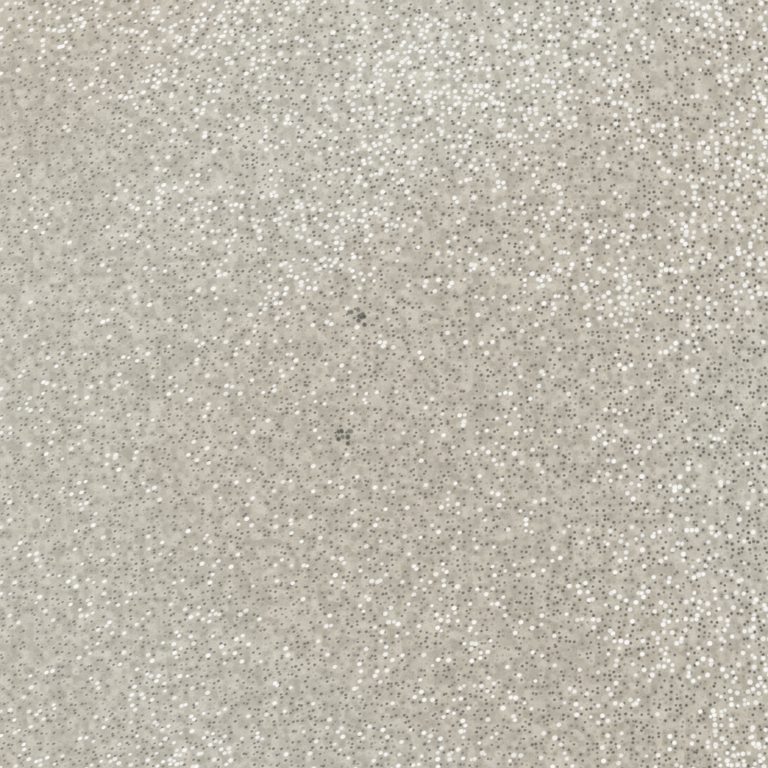
This texture is drawn by a Shadertoy shader. Its source:

```glsl
vec3 hash3(vec2 p) {
    vec3 q = fract(vec3(p.xyx) * vec3(0.1031, 0.1030, 0.0973));
    q += dot(q, q.yxz + 33.33);
    return fract((q.xxy + q.yzz) * q.zyx);
}

// Layered sines in turning directions, roughly -1 to 1
float patches(vec2 p) {
    float sum = 0.0, freq = 9.0, amp = 0.42;
    for (int i = 0; i < 7; i++) {
        float a = float(i) * 2.4 + 0.5;
        vec2 dir = vec2(cos(a), sin(a));
        float bend = 1.6 * sin(dot(p, vec2(-dir.y, dir.x)) * freq * 0.8 + a);
        sum += amp * sin(dot(p, dir) * freq + bend + a * 3.0);
        freq *= 1.5;
        amp *= 0.9;
    }
    return sum;
}

// Chance that a dot catches the light
float sparkleChance(vec2 p) {
    float chance = 0.10 + 0.15 * smoothstep(0.45, 0.95, p.y) + 0.06 * p.x;
    chance += 0.07 * smoothstep(0.25, 0.0, p.y);
    chance -= 0.12 * exp(-22.0 * dot(p - vec2(0.06, 0.8), p - vec2(0.06, 0.8)));
    chance -= 0.08 * exp(-16.0 * dot(p - vec2(0.52, 0.38), p - vec2(0.52, 0.38)));
    return max(chance, 0.03) * clamp(1.0 + 0.95 * patches(p), 0.15, 2.6);
}

// Small ragged stains, each a cluster of blobs
float stains(vec2 p) {
    float cover = 0.0;
    for (int i = 0; i < 2; i++) {
        vec2 centre = vec2(0.465, 0.588) - float(i) * vec2(0.016, 0.157);
        for (int j = 0; j < 9; j++) {
            vec3 h = hash3(vec2(j, i) + 7.0);
            vec2 offset = (h.xy - 0.5) * 0.018;
            offset += vec2(0.7, -1.0) * (h.z - 0.5) * 0.02 * float(1 - i);
            float d = length(p - centre - offset);
            cover = max(cover, (0.5 + 0.4 * h.z) * smoothstep(0.0045, 0.001, d));
        }
    }
    return cover;
}

void mainImage(out vec4 fragColor, in vec2 fragCoord) {
    vec2 p = fragCoord / iResolution.xy;
    float cells = 138.0;
    float soft = 0.12 + 0.45 * cells / iResolution.y;
    vec2 grid = p * cells, home = floor(grid);
    float hole = 0.0, glint = 0.0, tone = 0.0, weight = 0.0;

    // Jittered dots: dark pits or bright flecks
    for (int y = -1; y <= 1; y++) {
        for (int x = -1; x <= 1; x++) {
            vec2 id = home + vec2(x, y);
            vec3 h = hash3(id), k = hash3(id + 217.0);
            vec2 centre = id + 0.5 + (h.xy - 0.5) * 0.75;
            vec2 v = grid - centre;
            float w = exp(-5.0 * dot(v, v));
            tone += w * k.x;
            weight += w;

            // Flecks lean and flatten toward the left
            v.y = (v.y - 0.3 * v.x * (1.0 - p.x)) * (1.3 - 0.3 * p.x);
            float d = length(v);
            if (h.z < sparkleChance(centre / cells)) {
                float r = 0.30 + 0.17 * k.y;
                glint = max(glint, (0.7 + 0.3 * k.z) * smoothstep(r + soft, r - soft, d));
            } else {
                float r = 0.19 + 0.09 * k.y;
                float depth = smoothstep(0.1, 0.9, k.z) * (0.65 + 0.35 * p.x);
                hole = max(hole, depth * smoothstep(r + soft, r - soft, d));
            }
        }
    }

    // Warm cloth with slow shading and fine grain
    vec3 cloth = vec3(0.758, 0.738, 0.688);
    cloth += 0.015 * sin(p.x * 5.0 + 2.0 * sin(p.y * 4.0)) * vec3(0.6, 0.9, 1.2);
    cloth += 0.02 * (p.y - 0.5) + 0.13 * (tone / weight - 0.5);
    cloth += 0.035 * (hash3(floor(p * 512.0)).x - 0.5);

    vec3 color = mix(cloth, vec3(0.43, 0.41, 0.39), hole);
    color = mix(color, vec3(0.30, 0.31, 0.29), stains(p));
    color = mix(color, vec3(0.97, 0.97, 0.96), glint);
    fragColor = vec4(color, 1.0);
}
```
